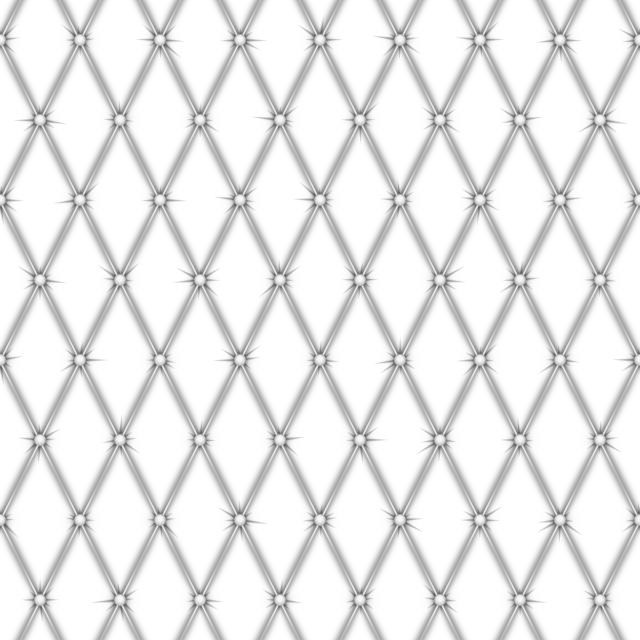
This pattern is drawn by a Shadertoy shader. Its source:

```glsl
// Tufted upholstery: a lattice of soft diamond creases pinned by round buttons.
// Creases are distances to two slanted line families; each button gets its own
// hashed fan of tapered folds. Whole repeats and wrapped ids make it tile.

const float REPEATS = 8.0;          // buttons across, and rows of buttons down
const float BUTTON_RADIUS = 0.076;  // lengths are in button spacings
const float CREASE_WIDTH = 0.064;
const float CREASE_PINCH = 0.046;   // crease width beside a button
const float CREASE_DEPTH = 0.37;
const float GLINT_WIDTH = 0.012;
const float GLINT_OFFSET = 0.006;
const float RING_DEPTH = 0.34;
const float RING_FADE = 0.035;
const int FOLDS = 8;
const float FOLD_WIDTH = 0.021;
const float FOLD_DEPTH = 0.52;
const vec2 FOLD_REACH = vec2(0.17, 0.37);
const float FOLD_JITTER = 0.32;
const float TAU = 6.2831853;

float hash(vec2 id, float salt) {
    return fract(sin(dot(vec3(id, salt), vec3(12.99, 78.23, 37.72))) * 43758.5);
}

float bell(float x, float width) {
    return exp(-x * x / (width * width));
}

// Centre of the closest button; alternate rows shift by half a spacing.
vec2 nearestButton(vec2 p) {
    vec2 even = vec2(floor(p.x) + 0.5, 2.0 * floor(p.y * 0.5 + 0.25) + 0.5);
    vec2 odd = vec2(floor(p.x + 0.5), 2.0 * floor(p.y * 0.5 - 0.25) + 1.5);
    return distance(p, even) < distance(p, odd) ? even : odd;
}

// Signed distances to the rising and falling crease families.
vec2 creaseDistances(vec2 p) {
    vec2 phase = vec2(p.x - 0.5 * p.y - 0.25, p.x + 0.5 * p.y - 0.75);
    return (fract(phase + 0.5) - 0.5) / length(vec2(1.0, 0.5));
}

// Darkness of the tapered folds around one button.
float foldShade(vec2 q, vec2 id) {
    float clear = 1.0;
    for (int i = 0; i < FOLDS; i++) {
        float k = float(i);
        float angle = TAU * k / float(FOLDS);
        angle = atan(sin(angle), 1.4 * cos(angle));
        angle += FOLD_JITTER * (hash(id, k) - 0.5);
        vec2 dir = vec2(cos(angle), sin(angle));
        float chance = hash(id, k + 20.0);
        float reach = mix(FOLD_REACH.x, FOLD_REACH.y, chance * chance);
        reach *= mix(0.88, 1.0, abs(dir.x));
        float along = dot(q, dir);
        float across = dot(q, vec2(-dir.y, dir.x));
        float taper = clamp(1.0 - along / reach, 0.0, 1.0);
        float width = FOLD_WIDTH * (0.25 + 0.75 * taper);
        float shade = bell(across, width) * pow(taper, 0.8) * step(0.0, along);
        clear *= 1.0 - FOLD_DEPTH * shade;
    }
    return 1.0 - clear;
}

// Domed button: bright crown, grey rim.
float buttonTone(vec2 q) {
    float rim = length(q) / BUTTON_RADIUS;
    float crown = length(q - vec2(0.0, 0.012)) / BUTTON_RADIUS;
    return 0.97 - 0.16 * smoothstep(0.25, 0.95, crown)
                - 0.16 * smoothstep(0.7, 1.0, rim);
}

void mainImage(out vec4 fragColor, in vec2 fragCoord) {
    vec2 p = REPEATS * fragCoord / iResolution.xy;
    float pixel = REPEATS / iResolution.y;
    vec2 center = nearestButton(p);
    vec2 id = mod(center, REPEATS);
    vec2 q = p - center;
    float r = length(q);

    // Soft creases, narrower and deeper toward the buttons
    vec2 d = creaseDistances(p);
    float width = mix(CREASE_PINCH, CREASE_WIDTH, smoothstep(0.08, 0.42, r));
    float depth = CREASE_DEPTH + 0.12 * bell(r, 0.2);
    float crease = depth * max(bell(d.x, width), bell(d.y, width));

    // Folds and contact shadow
    float ring = RING_DEPTH * exp(-max(r - BUTTON_RADIUS, 0.0) / RING_FADE);
    float tone = (1.0 - crease) * (1.0 - foldShade(q, id)) * (1.0 - ring);
    tone = max(tone, 0.38);

    // Thin glint along each crease, strongest beside the buttons
    float glintWidth = max(GLINT_WIDTH, 0.7 * pixel);
    float glint = max(bell(d.x - GLINT_OFFSET, glintWidth),
                      bell(d.y + GLINT_OFFSET, glintWidth));
    float shine = mix(0.88, 0.3, smoothstep(0.12, 0.5, r));
    tone = mix(tone, 1.0, glint * shine);

    // Button on top
    float cover = smoothstep(pixel, -pixel, r - BUTTON_RADIUS);
    tone = mix(tone, buttonTone(q), cover);

    fragColor = vec4(vec3(tone), 1.0);
}
```
